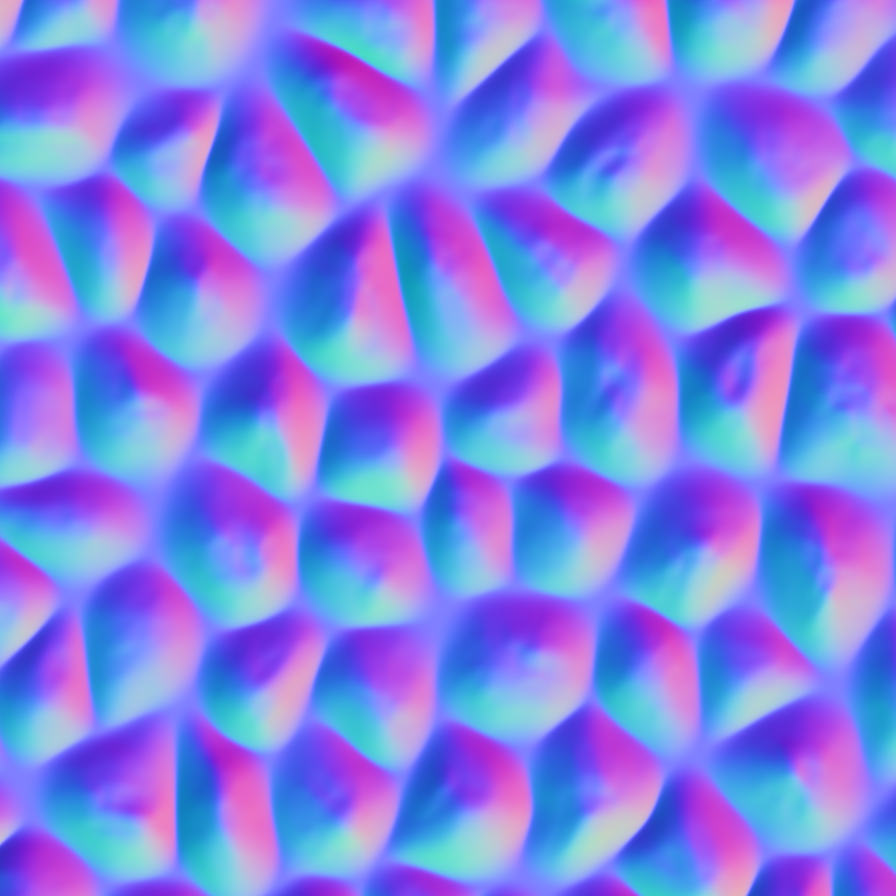
This texture map is drawn by a Shadertoy shader. Its source:

```glsl
// Tangent-space normal map of packed, rounded pebble cells with soft dents.

const vec2  CELL_COUNT  = vec2(7.3, 6.5); // cells across the canvas
const float JITTER      = 0.72;           // scatter of the cell seeds
const float RIM_WIDTH   = 0.22;           // how fast a dome rises from its rim
const float RIM_SOFT    = 0.045;          // rounding of the groove
const float RELIEF      = 0.118;          // dome height in canvas units
const float SAMPLE_STEP = 0.0035;         // slope sampling distance

vec2 hash2(vec2 p) {
    vec3 q = fract(p.xyx * vec3(0.1031, 0.1030, 0.0973));
    q += dot(q, q.yzx + 33.33);
    return fract((q.xx + q.yz) * q.zy);
}

// Smooth two-channel value noise
vec2 noise2(vec2 p) {
    vec2 i = floor(p), f = fract(p);
    vec2 u = f * f * f * (f * (f * 6.0 - 15.0) + 10.0);
    vec2 low  = mix(hash2(i), hash2(i + vec2(1, 0)), u.x);
    vec2 high = mix(hash2(i + vec2(0, 1)), hash2(i + vec2(1, 1)), u.x);
    return mix(low, high, u.y);
}

// Seed of a grid cell; alternate rows are staggered
vec2 seedPoint(vec2 cell, float jitter) {
    float stagger = 0.5 * mod(cell.y, 2.0) - 0.25;
    return cell + 0.5 + vec2(stagger, 0.0) + jitter * (hash2(cell + 71.0) - 0.5);
}

// Grid cell whose seed lies nearest to p
vec2 nearestCell(vec2 p, float jitter) {
    vec2 base = floor(p), best = base;
    float bestDist = 1e5;
    for (int y = -2; y <= 2; y++)
    for (int x = -2; x <= 2; x++) {
        vec2 cell = base + vec2(x, y);
        vec2 away = seedPoint(cell, jitter) - p;
        float dist = dot(away, away);
        if (dist < bestDist) { bestDist = dist; best = cell; }
    }
    return best;
}

// Dome that falls to zero on every border shared with a neighbour
float dome(vec2 p, vec2 home, float jitter, float width, float soft) {
    vec2 toHome = seedPoint(home, jitter) - p;
    float h = 1.0;
    for (int y = -2; y <= 2; y++)
    for (int x = -2; x <= 2; x++) {
        if (x == 0 && y == 0) continue;
        vec2 toOther = seedPoint(home + vec2(x, y), jitter) - p;
        float d = max(dot(0.5 * (toHome + toOther), normalize(toOther - toHome)), 0.0);
        h *= 1.0 - exp(-d * d / ((d + soft) * width));
    }
    return h;
}

float surfaceHeight(vec2 uv) {
    vec2 p = uv * CELL_COUNT + 3.0;
    p += 0.16 * (noise2(p * 1.6) - 0.5);               // bend the borders
    vec2 home = nearestCell(p, JITTER);
    float h = dome(p, home, JITTER, RIM_WIDTH, RIM_SOFT);

    // Uneven tops: dents, broad lumps and fine ripples
    vec2 character = hash2(home + 19.0);
    vec2 offset = p - seedPoint(home, JITTER);
    float dent   = 0.22 * character.x * exp(-30.0 * dot(offset, offset));
    float lumps  = 0.30 * (noise2(p * 3.1 + 11.0).x - 0.5);
    float ripple = 0.07 * (noise2(p * 7.0 + 37.0).y - 0.5);
    return h * (mix(0.95, 1.25, character.y) - dent + lumps + ripple);
}

// Central-difference slope of the surface
vec2 surfaceSlope(vec2 uv, float stepSize) {
    vec2 e = vec2(stepSize, 0.0);
    return vec2(surfaceHeight(uv + e.xy) - surfaceHeight(uv - e.xy),
                surfaceHeight(uv + e.yx) - surfaceHeight(uv - e.yx)) / (2.0 * stepSize);
}

void mainImage(out vec4 fragColor, in vec2 fragCoord) {
    vec2 uv = fragCoord / iResolution.y;
    vec2 slope = RELIEF * surfaceSlope(uv, SAMPLE_STEP);
    // Green channel points down the canvas
    vec3 normal = normalize(vec3(-slope.x, slope.y, 1.0));
    fragColor = vec4(0.5 + 0.5 * normal, 1.0);
}
```
